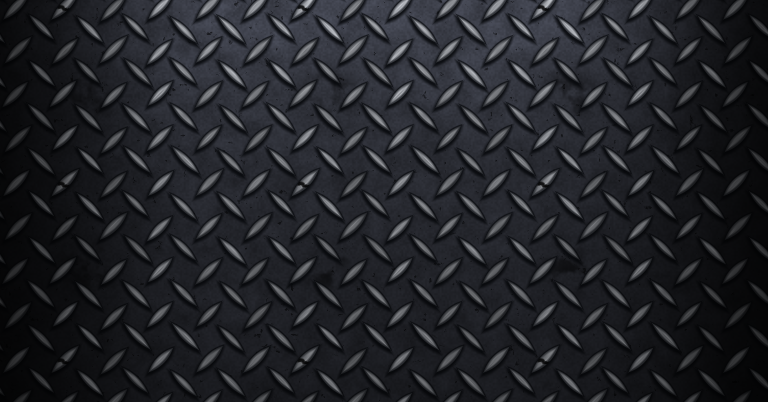
Give the GLSL for this texture, as a Shadertoy shader.

```glsl
// Layout, in canvas widths
const vec2 PITCH = vec2(0.0625, 0.0575);
const vec2 ORIGIN = vec2(0.0217, 0.285);
const vec2 TILE = vec2(5.0, 4.0);          // cells before the wear repeats
const vec2 WORN_CELL = vec2(1.0, 0.0);
const vec2 STAIN_CENTER = vec2(1.5, 2.0);  // in cells
const float HALF_LENGTH = 0.0236;
const float WIDE_HALF = 0.0058;            // rising lozenges
const float NARROW_HALF = 0.0046;          // falling lozenges
const float JITTER = 0.0022;
const vec2 SHADOW_SHIFT = vec2(-0.0008, -0.0028);
const float SHADOW_BLUR = 0.0052;

// Colours
const vec3 PLATE = vec3(0.215, 0.225, 0.262);
const vec3 SHADOW = vec3(0.025, 0.032, 0.045);
const vec3 FLANK = vec3(0.20, 0.21, 0.23);
const vec3 CROWN = vec3(0.63, 0.64, 0.66);

float hash(vec2 p) {
    vec3 q = fract(vec3(p.xyx) * 0.1031);
    q += dot(q, q.yzx + 33.33);
    return fract((q.x + q.y) * q.z);
}

float noise(vec2 p) {
    vec2 i = floor(p), f = fract(p);
    f = f * f * (3.0 - 2.0 * f);
    return mix(mix(hash(i), hash(i + vec2(1, 0)), f.x),
               mix(hash(i + vec2(0, 1)), hash(i + vec2(1, 1)), f.x), f.y);
}

float fbm(vec2 p) {
    float sum = 0.0, gain = 0.5;
    for (int i = 0; i < 4; i++) {
        sum += gain * noise(p);
        p = p * 2.03 + 17.0;
        gain *= 0.5;
    }
    return sum;
}

// Lens of two arcs: p.x runs along it, p.y across
float lens(vec2 p, float halfLength, float halfWidth) {
    float radius = (halfLength * halfLength + halfWidth * halfWidth) / (2.0 * halfWidth);
    return length(vec2(p.x, abs(p.y) + radius - halfWidth)) - radius;
}

// Dark sides, brighter towards the top
float lighting(vec2 uv) {
    float side = smoothstep(-0.04, 0.30, min(uv.x, 1.0 - uv.x));
    float glow = 0.22 * smoothstep(0.55, 1.0, uv.y) * side;
    return mix(0.14, 1.0, side) * mix(0.48, 1.06, uv.y) + glow;
}

vec3 plateColor(vec2 p, vec2 grid) {
    float mottle = fbm(p * 45.0);
    float grain = noise(p * 420.0);
    float pits = smoothstep(0.68, 0.82, fbm(p * 150.0 + 9.0));
    vec2 toStain = mod(grid - STAIN_CENTER + 0.5 * TILE, TILE) - 0.5 * TILE;
    float stain = exp(-dot(toStain, toStain) * 2.5) * smoothstep(0.35, 0.65, mottle);
    float tone = 0.72 + 0.42 * mottle + 0.16 * (grain - 0.5);
    return PLATE * tone * (1.0 - 0.55 * pits) * (1.0 - 0.6 * stain);
}

void mainImage(out vec4 fragColor, in vec2 fragCoord) {
    float pixel = 1.0 / iResolution.x;
    vec2 p = fragCoord * pixel;
    vec2 grid = (p - ORIGIN) / PITCH;
    float light = lighting(fragCoord / iResolution.xy);
    vec3 color = plateColor(p, grid) * light;

    // Two interleaved lattices: rising, then falling lozenges
    for (int k = 0; k < 2; k++) {
        float falling = float(k);
        vec2 cell = floor(grid - 0.5 * falling + 0.5);
        vec2 id = mod(cell, TILE);
        vec2 seed = id + 19.0 * falling + 3.0;
        vec2 shift = (vec2(hash(seed), hash(seed + 41.0)) - 0.5) * 2.0 * JITTER;
        vec2 local = p - ORIGIN - (cell + 0.5 * falling) * PITCH - shift;

        // Axes of the lozenge, the second one pointing up
        float slope = 1.0 - 2.0 * falling;
        vec2 along = normalize(vec2(1.0, slope));
        vec2 across = vec2(-along.y, along.x);
        across *= sign(across.y);
        vec2 q = vec2(dot(local, along), dot(local, across));
        vec2 lower = local - SHADOW_SHIFT;
        vec2 qShadow = vec2(dot(lower, along), dot(lower, across));

        float size = 0.93 + 0.14 * hash(seed + 71.0);
        float halfLength = HALF_LENGTH * size;
        float halfWidth = mix(WIDE_HALF, NARROW_HALF, falling) * size;
        float d = lens(q, halfLength, halfWidth);
        float dShadow = lens(qShadow, halfLength, halfWidth);

        // Cast shadow and dark rim
        float shade = 0.88 * (1.0 - smoothstep(-0.001, SHADOW_BLUR, dShadow));
        float rim = 0.75 * (1.0 - smoothstep(0.0004, 0.0026, d));
        color = mix(color, SHADOW * min(light + 0.25, 1.0), max(shade, rim));

        // Rounded body, brushed along its length
        float depth = clamp(-d / halfWidth, 0.0, 1.0);
        float brushed = noise(vec2(q.x * 90.0, q.y * 700.0) + seed * 7.0);
        float crown = smoothstep(0.08, 0.75, depth + 0.18 * q.y / halfWidth);
        vec3 metal = mix(FLANK, CROWN, crown * (0.65 + 0.35 * brushed));
        metal *= 0.82 + 0.28 * hash(seed + 97.0);

        // Gouge across the worn lozenge of each tile
        float worn = (1.0 - falling) * step(length(id - WORN_CELL), 0.1);
        float crack = abs(q.x + 0.004 + 0.5 * q.y + 0.003 * (brushed - 0.5));
        metal *= 1.0 - 0.85 * worn * (1.0 - smoothstep(0.001, 0.004, crack));

        float body = 1.0 - smoothstep(-0.7 * pixel, 0.7 * pixel, d);
        color = mix(color, metal * sqrt(light), body);
    }
    fragColor = vec4(clamp(color, 0.0, 1.0), 1.0);
}
```
